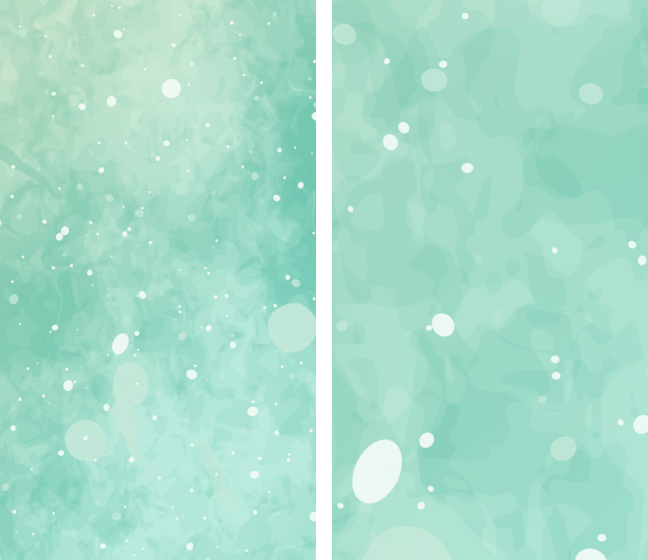
Left, the full canvas; right, a detail of the centre.
Give the GLSL for this background, as a Shadertoy shader.

```glsl
#define WARM_LIGHT vec3(0.80, 0.90, 0.81)
#define WARM_DARK vec3(0.54, 0.79, 0.68)
#define AQUA_LIGHT vec3(0.73, 0.92, 0.87)
#define AQUA_DARK vec3(0.43, 0.78, 0.70)
#define PALE vec3(0.77, 0.91, 0.85)
#define WHITE vec3(0.95, 0.98, 0.96)
#define PATCH_SCALE 13.0
#define PATCH_STEP 0.125
#define LAYERS 5

float hash(vec2 p) {
    vec3 q = fract(p.xyx * vec3(0.1031, 0.1030, 0.0973));
    q += dot(q, q.yzx + 33.33);
    return fract((q.x + q.y) * q.z);
}

float noise(vec2 p) {
    vec2 i = floor(p), f = fract(p);
    f = f * f * (3.0 - 2.0 * f);
    return mix(mix(hash(i), hash(i + vec2(1, 0)), f.x),
               mix(hash(i + vec2(0, 1)), hash(i + vec2(1, 1)), f.x), f.y);
}

float fbm(vec2 p) {
    return 0.46 * noise(p) + 0.33 * noise(p * 2.1 + 17.0) + 0.21 * noise(p * 4.3 + 41.0);
}

// Soft round influence, 1 at the centre
float glow(vec2 p, vec2 centre, vec2 size) {
    vec2 q = (p - centre) / size;
    return exp(-dot(q, q));
}

// Antialiased fill of a signed distance
float fill(float d) {
    float w = 0.8 / iResolution.y;
    return 1.0 - smoothstep(-w, w, d);
}

float ellipse(vec2 p, vec2 centre, vec2 radii) {
    return (length((p - centre) / radii) - 1.0) * min(radii.x, radii.y);
}

// Stroke whose radius changes from r0 to r1
float taper(vec2 p, vec2 a, vec2 b, float r0, float r1) {
    vec2 ab = b - a;
    float t = clamp(dot(p - a, ab) / dot(ab, ab), 0.0, 1.0);
    return length(p - a - ab * t) - mix(r0, r1, t);
}

// One slightly oval drop in some cells of a jittered grid
float drops(vec2 p, float cell, float share, vec2 radii, float seed) {
    vec2 id = floor(p / cell) + seed;
    float size = mix(radii.x, radii.y, pow(hash(id + 7.0), 3.0));
    vec2 jitter = vec2(hash(id + 23.0), hash(id + 59.0)) - 0.5;
    vec2 q = (fract(p / cell) - 0.5) * cell - jitter * (cell - 2.6 * size);
    float angle = 6.283 * hash(id + 83.0);
    q = mat2(cos(angle), sin(angle), -sin(angle), cos(angle)) * q;
    return fill(ellipse(q, vec2(0), size * vec2(1.0, 1.15))) * step(hash(id + 101.0), share);
}

void mainImage(out vec4 fragColor, in vec2 fragCoord) {
    vec2 p = fragCoord / iResolution.y;
    vec2 wobble = vec2(noise(p * 28.0), noise(p * 28.0 + 90.0)) - 0.5;

    // Broad washes of depth and warmth
    float depth = 0.65 * glow(p, vec2(0.58, 0.74), vec2(0.13, 0.24))
                + 0.30 * glow(p, vec2(0.10, 0.45), vec2(0.16, 0.13))
                + 0.20 * glow(p, vec2(0.02, 0.20), vec2(0.15, 0.25))
                + 0.14 * glow(p, vec2(0.30, 0.64), vec2(0.16, 0.10))
                - 0.20 * glow(p, vec2(0.31, 0.88), vec2(0.10, 0.18))
                - 0.24 * glow(p, vec2(0.40, 0.20), vec2(0.17, 0.26))
                + 0.30 * (noise(p * vec2(9.0, 4.0) + 5.0) - 0.5);
    float warmth = clamp(0.5 + 1.1 * (p.y - 0.6) - 1.2 * (p.x - 0.2), 0.0, 1.0);

    // Torn, hard-edged layers of paint
    float shade = 0.10 + 0.5 * depth;
    for (int i = 0; i < LAYERS; i++) {
        float k = float(i);
        vec2 q = (p + wobble * 0.022) * vec2(1.15, 0.9) * PATCH_SCALE * (1.0 + 0.12 * k);
        float v = fbm(q + k * 37.0) + 0.45 * depth - 0.42 - 0.05 * k;
        float w = fwidth(v) * 0.7 + 0.002;
        shade += PATCH_STEP * smoothstep(-w, w, v);
    }

    // Dark brush stroke at the left, light veins in the deep wash
    float stroke = taper(p + wobble * 0.012, vec2(-0.02, 0.745), vec2(0.10, 0.655), 0.017, 0.004);
    shade = mix(shade, max(shade, 0.80), 0.75 * fill(stroke));
    float vein = abs(noise(p * vec2(17.0, 8.0) + wobble * 0.5 + 63.0) - 0.5);
    shade -= 0.22 * smoothstep(0.035, 0.015, vein) * smoothstep(0.25, 0.5, depth);
    shade = clamp(shade, 0.0, 1.0);
    vec3 color = mix(mix(AQUA_LIGHT, AQUA_DARK, shade), mix(WARM_LIGHT, WARM_DARK, shade), warmth);

    // Large pale spots and runs
    vec2 s = p + wobble * 0.006;
    float pale = min(ellipse(s, vec2(0.523, 0.414), vec2(0.043)),
                     ellipse(s, vec2(0.153, 0.212), vec2(0.037)));
    pale = min(pale, ellipse(s, vec2(0.231, 0.313), vec2(0.031, 0.038)));
    pale = min(pale, taper(s, vec2(0.222, 0.265), vec2(0.239, 0.185), 0.018, 0.006));
    color = mix(color, PALE, 0.9 * fill(pale));
    color = mix(color, PALE, 0.5 * fill(taper(s, vec2(0.365, 0.21), vec2(0.405, 0.10), 0.008, 0.018)));

    // Scattered drops: pale, then white
    color = mix(color, PALE, 0.8 * drops(p, 0.06, 0.45, vec2(0.002, 0.008), 11.0));
    float white = drops(p, 0.066, 0.62, vec2(0.0021, 0.0065), 3.0);
    white = max(white, drops(p + 0.03, 0.047, 0.22, vec2(0.0016, 0.004), 31.0));
    white = max(white, drops(p + 0.05, 0.15, 0.35, vec2(0.007, 0.011), 67.0));
    white = max(white, fill(ellipse(p, vec2(0.306, 0.842), vec2(0.017))));
    vec2 lean = vec2(p.x - 0.25 * (p.y - 0.386), p.y);
    white = max(white, fill(ellipse(lean, vec2(0.215, 0.386), vec2(0.014, 0.019))));
    color = mix(color, WHITE, 0.93 * white);

    fragColor = vec4(color, 1.0);
}
```
